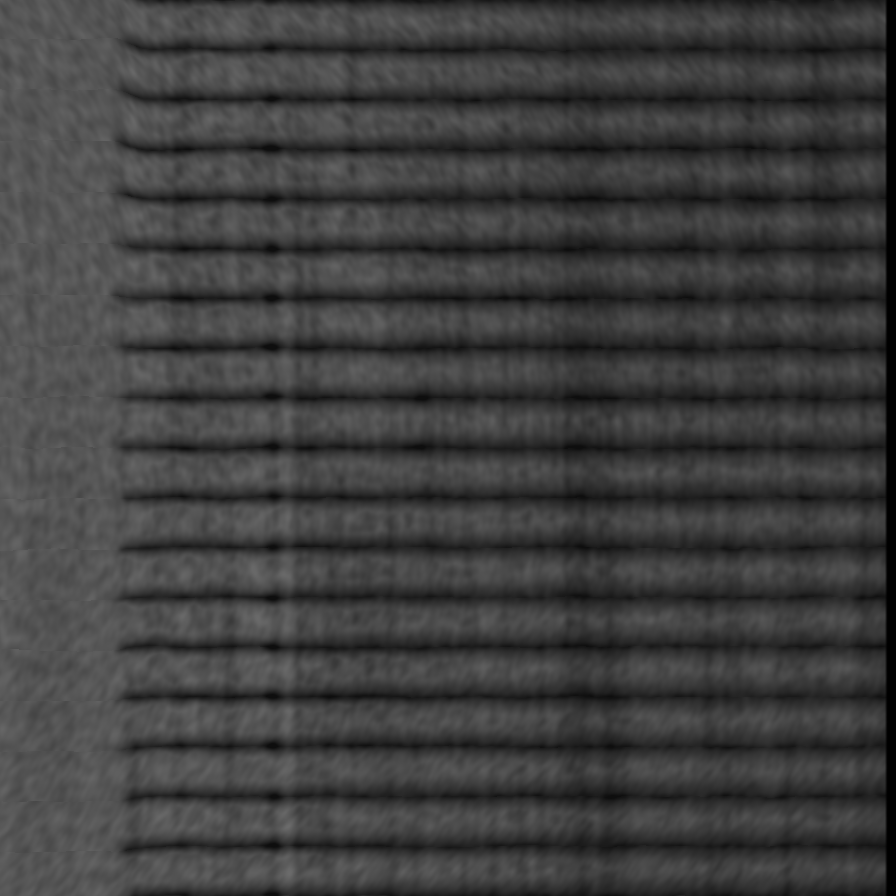
Write a Shadertoy shader that draws this texture.

```glsl
// Eighteen soft grey padded ribs with worn dark creases, a flat left margin and a black right edge.

vec2 gradientAt(vec2 cell) {
    vec3 h = fract(cell.xyx * vec3(0.1031, 0.1030, 0.0973));
    h += dot(h, h.yzx + 33.33);
    float angle = 6.2832 * fract((h.x + h.y) * h.z);
    return vec2(cos(angle), sin(angle));
}

// Gradient noise, roughly -0.7 to 0.7
float noise(vec2 p) {
    vec2 i = floor(p), f = fract(p);
    vec2 u = f * f * f * (f * (f * 6.0 - 15.0) + 10.0);
    vec2 e = vec2(0.0, 1.0);
    float low = mix(dot(gradientAt(i), f), dot(gradientAt(i + e.yx), f - e.yx), u.x);
    float high = mix(dot(gradientAt(i + e.xy), f - e.xy), dot(gradientAt(i + e.yy), f - e.yy), u.x);
    return mix(low, high, u.y);
}

float bump(float x, float center, float width) {
    float d = (x - center) / width;
    return exp(-d * d);
}

void mainImage(out vec4 fragColor, in vec2 fragCoord) {
    vec2 uv = fragCoord / iResolution.xy;
    float x = uv.x;

    // Creases curl outward at their left ends, more at the top, and waver slightly
    float bend = 1.0 - smoothstep(0.125, 0.18, x);
    float y = uv.y - (uv.y - 0.5) * mix(0.012, 0.03, uv.y) * bend * bend;
    y += 0.003 * noise(vec2(x * 18.0, y * 9.0));
    float row = floor(y * 18.0);
    float v = fract(y * 18.0);
    float seam = floor(y * 18.0 + 0.5);

    // Strokes lean left at the top and right at the bottom, drifting from row to row
    float lean = (row + 0.5) / 18.0 - 0.5;
    float slantedX = x + 1.2 * lean * (v - 0.5) / 18.0;
    float strokes = noise(vec2(slantedX * 72.0, v * 3.2 + row * 2.37));
    float fine = noise(vec2(slantedX * 130.0, v * 4.5 + row * 3.71));
    float blotch = noise(vec2(x * 40.0, v * 2.2 + row * 0.23 + 9.0));

    // Vertical bands shared by all rows
    float columns = 0.050 * noise(vec2(x * 17.0, uv.y * 1.2 + 3.0))
                  + 0.060 * noise(vec2(x * 70.0, uv.y * 2.0 + 20.0));
    columns += 0.035 * bump(x, 0.318, 0.009) - 0.025 * bump(x, 0.335, 0.006);
    columns -= 0.025 * smoothstep(0.626, 0.634, x) * (1.0 - smoothstep(0.64, 0.72, x));

    // Rounded rib: ragged shade at both creases, wider toward the right
    float shade = mix(0.24, 0.46, smoothstep(0.13, 0.85, x)) + 0.22 * blotch + 0.12 * strokes;
    float rib = smoothstep(-0.08, shade + 0.10, v) * smoothstep(-0.08, shade, 1.0 - v);
    float light = mix(0.330, 0.268, smoothstep(0.13, 0.95, x));
    float body = mix(0.125, light, rib) + columns * mix(0.6, 1.0, rib);
    body += (0.070 * strokes + 0.040 * fine + 0.065 * blotch) * mix(0.45, 1.0, rib);

    // Narrow crease that fades in and out, with dark spots and a bright break
    float toLine = min(v, 1.0 - v);
    float crease = exp(-pow(toLine / 0.065, 2.0));
    float wear = 0.55 + 1.1 * noise(vec2(x * 24.0, seam * 0.37 + 5.0))
               + 0.9 * noise(vec2(x * 75.0, seam * 0.61 + 31.0));
    wear = clamp(wear, 0.0, 1.2) * (1.0 - 0.8 * bump(x, 0.322, 0.008));
    body -= 0.050 * crease * wear;
    float spot = bump(x, 0.304, 0.010) + 0.4 * bump(x, 0.205, 0.010)
               + 0.6 * bump(x, 0.47, 0.010) * bump(uv.y, 0.56, 0.12);
    body -= 0.085 * spot * exp(-pow(toLine / 0.13, 2.0));
    body = max(body, 0.055);

    // Flat margin with a faint grain
    float margin = 0.335 + 0.06 * strokes + 0.035 * fine + 0.03 * blotch + 0.4 * columns;
    float ribbed = smoothstep(0.118, 0.150, x + 0.012 * noise(uv * vec2(40.0, 50.0)));
    float grey = mix(margin, body, ribbed);

    // Black strip along the right edge
    grey *= 1.0 - smoothstep(0.987, 0.991, x);
    fragColor = vec4(vec3(clamp(grey, 0.0, 1.0)), 1.0);
}
```
